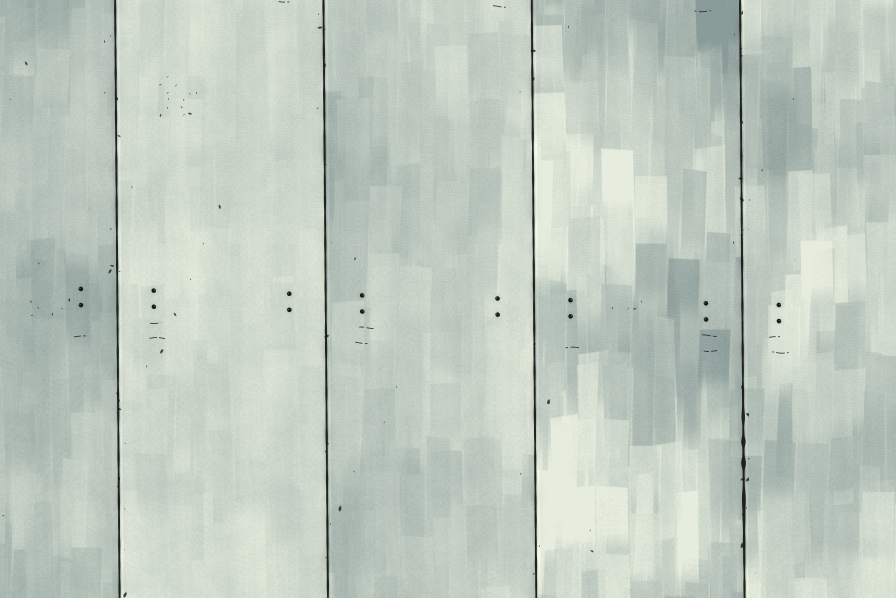
Give the GLSL for this texture, as a Shadertoy shader.

```glsl
// Weathered wall of five brush-painted vertical boards with dark seams, paired nails and scratches.

const float BOARD_WIDTH = 0.2325;

float hash(vec2 p) {
    return fract(sin(dot(p, vec2(127.1, 311.7))) * 43758.5);
}

// Antialiased coverage of a signed distance, in canvas widths
float cover(float d) {
    return clamp(0.5 - d * iResolution.x, 0.0, 1.0);
}

// Per board: mean tone, contrast, height of the darkest band, left-to-right tilt
vec4 boardStyle(int board) {
    vec4 styles[5] = vec4[5](
        vec4(0.45, 0.16, 0.50, 0.10), vec4(0.82, 0.06, 0.80, -0.04),
        vec4(0.65, 0.12, 0.72, 0.30), vec4(0.64, 0.36, 0.44, -0.46),
        vec4(0.64, 0.28, 0.82, 0.05));
    return styles[clamp(board, 0, 4)];
}

// Broad light and dark areas; q is 0..1 across the board and up the canvas
float areaTone(vec4 style, vec2 q) {
    float band = -cos(6.283 * (q.y - style.z) / 0.56);
    float drift = sin(q.x * 5.0 + q.y * 9.0 + style.x * 40.0) * sin(q.y * 15.0 - q.x * 4.0);
    return style.x + style.y * (band * 0.8 + drift * 0.6) + style.w * (q.x - 0.5);
}

// Overlapping strokes with crisp tops, fading tails and raised side ridges
float brushwork(vec2 p, vec2 q, float board, vec4 style) {
    float tone = areaTone(style, q);
    float height = iResolution.y / iResolution.x;
    for (float i = 0.0; i < 9.0; i++) {
        vec2 size = vec2(0.020 + 0.022 * hash(vec2(i, 3.0)), 0.07 + 0.09 * hash(vec2(i, 8.0)));
        vec2 s = p / size + vec2(i * 0.37 + 0.10 * sin(p.y * 11.0 + i * 2.0 + board), 0.0);
        vec2 column = vec2(floor(s.x), i * 7.0 + board * 31.0);
        s.y += hash(column) * 5.0 + (hash(column + 4.0) - 0.5) * 0.08 * fract(s.x);
        vec2 f = fract(s);
        vec2 seed = floor(s) + vec2(i * 17.0, board * 23.0);
        vec2 centre = q + (vec2(0.5, 0.7) - f) * size / vec2(BOARD_WIDTH, height);
        float side = min(f.x, 1.0 - f.x) * size.x;
        float top = (1.0 - f.y) * size.y;
        float laid = step(0.45, hash(seed)) * smoothstep(0.0, 0.4, f.y);
        float body = smoothstep(0.0, 0.002, side) * smoothstep(0.0, 0.002, top);
        float strokeTone = areaTone(style, centre) + (hash(seed + 9.0) - 0.5) * (0.17 + 1.25 * style.y);
        tone = mix(tone, strokeTone, 0.68 * laid * body);
        tone += laid * (0.02 + 0.28 * style.y) * exp(-pow((side - 0.001) / 0.0008, 2.0)) * step(0.5, f.x);
    }
    // Bristle streaks and cloudy wear
    float x = p.x + 0.002 * sin(p.y * 14.0 + board);
    tone += 0.02 * sin(x * 310.0 + 2.0 * sin(p.y * 9.0)) * sin(x * 127.0 + p.y * 7.0);
    tone += 0.035 * sin(x * 83.0 + board * 2.0 + sin(p.y * 5.0));
    return tone + 0.03 * sin(x * 61.0 + 2.0 * sin(p.y * 47.0)) * sin(p.y * 71.0 + 2.0 * sin(x * 53.0));
}

// Cellular chips of random size and direction
float chips(vec2 p, float density) {
    vec2 cell = floor(p / 0.008);
    vec2 d = (fract(p / 0.008) - 0.3 - 0.4 * vec2(hash(cell), hash(cell + 5.0))) * 0.008;
    float turn = hash(cell + 11.0) * 3.14;
    d = mat2(cos(turn), sin(turn), -sin(turn), cos(turn)) * d;
    float radius = 0.0003 + 0.0012 * pow(hash(cell + 17.0), 3.0);
    return step(hash(cell + 29.0), density) * cover(length(d * vec2(0.5, 1.0)) - radius);
}

void mainImage(out vec4 fragColor, in vec2 fragCoord) {
    vec2 p = fragCoord / iResolution.x;
    float v = fragCoord.y / iResolution.y;
    float x = (p.x - 0.131 + 0.005 * (v - 0.5)) / BOARD_WIDTH;
    float board = floor(x) + 1.0;
    float across = fract(x);
    vec4 style = boardStyle(int(board));

    // Paint, with fine grain
    float tone = brushwork(p, vec2(across, v), board, style);
    tone += (hash(floor(p * 600.0)) - 0.5) * 0.10;
    vec3 color = mix(vec3(0.54, 0.61, 0.60), vec3(0.87, 0.90, 0.845), clamp(tone, 0.0, 1.1));
    vec3 ink = vec3(0.09, 0.10, 0.09);

    // Seams: stained borders, a pale lip and a narrow dark gap
    float seam = floor(x + 0.5);
    float seamX = (x - seam) * BOARD_WIDTH;
    float gap = abs(seamX);
    float stain = 0.5 + 0.5 * sin(p.y * 41.0 + seam * 3.0) * sin(p.y * 97.0);
    color *= 1.0 - 0.22 * stain * exp(-gap / 0.003);
    color += 0.07 * exp(-pow((seamX - 0.0035) / 0.0012, 2.0));
    float ragged = 0.0002 * sin(p.y * 190.0 + seam * 5.0) * sin(p.y * 73.0 + seam);
    float worn = step(2.5, seam) * exp(-pow((v - 0.22) / 0.10, 2.0));
    ragged += worn * 0.0016 * pow(abs(sin(p.y * 61.0 + 2.0 * sin(p.y * 37.0))), 4.0);
    color = mix(color, ink, 0.95 * cover(gap - 0.0011 - ragged));

    // Chips gather along seams and in a few worn spots
    float density = 0.007 + 0.20 * exp(-gap / 0.004);
    density += 0.45 * exp(-dot(p - vec2(0.193, 0.555), p - vec2(0.193, 0.555)) / 0.0005);
    density += 0.40 * exp(-pow((p.x - 0.055) / 0.03, 2.0) - pow((p.y - 0.325) / 0.010, 2.0));
    density += 0.40 * exp(-pow((p.x - 0.71) / 0.025, 2.0) - pow((p.y - 0.327) / 0.005, 2.0));
    color = mix(color, ink, 0.8 * chips(p, density));

    // Nail pairs near both sides of each board
    float row = 0.338 - 0.023 * p.x;
    float nailX = (abs(across - 0.5) - 0.325) * BOARD_WIDTH;
    float nail = length(vec2(nailX, abs(p.y - row) - 0.009));
    color *= 1.0 - 0.08 * exp(-pow(nail / 0.004, 2.0));
    color = mix(color, ink, cover(nail - 0.0025));
    vec2 glint = vec2(nailX + 0.0011, abs(p.y - row - 0.0006) - 0.009);
    color += vec3(0.30, 0.27, 0.18) * cover(length(glint) - 0.0007);

    // Short scratches: two below the nails, one at the top edge
    float rightSide = step(0.5, across);
    for (float k = 0.0; k < 3.0; k++) {
        vec2 seed = vec2(board * 2.0 + rightSide, k * 3.0);
        float drop = k < 2.0 ? -0.027 - 0.017 * k : 0.335;
        float present = k < 2.0 ? step(0.3, hash(seed)) : rightSide;
        vec2 d = vec2(nailX + 0.012 * (hash(seed + 7.0) - 0.5), p.y - row - drop);
        d.y += 0.0007 * sin(p.x * 230.0 + k * 2.0);
        float halfLength = 0.005 + 0.004 * hash(seed + 13.0);
        float scratch = length(vec2(max(abs(d.x) - halfLength, 0.0), d.y)) - 0.0005;
        float broken = smoothstep(-0.95, -0.6, sin(p.x * 520.0 + k));
        color = mix(color, ink, 0.8 * present * broken * cover(scratch));
    }
    fragColor = vec4(clamp(color, 0.0, 1.0), 1.0);
}
```
